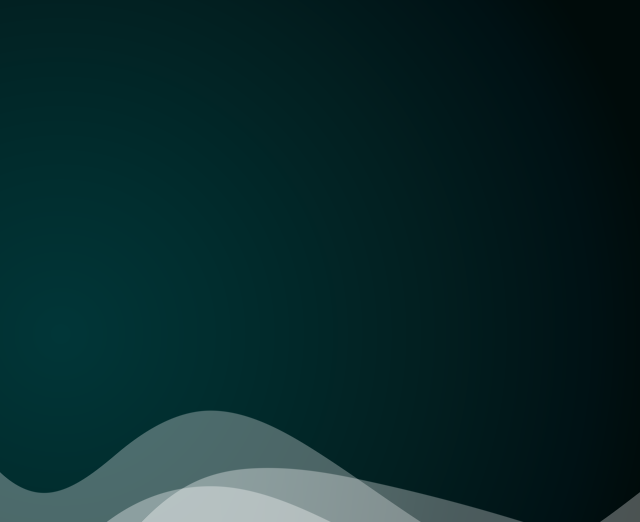
This background is drawn by a Shadertoy shader. Its source:

```glsl
const float ASPECT = 1.2249;
const vec2 GLOW_CENTER = vec2(0.095, 0.36);
const vec3 MIST = vec3(1.0);

// Radial gradient: teal core falling to near black
vec3 glowColor(float radius) {
    const vec3 GLOW_CORE = vec3(0.002, 0.212, 0.220);
    const vec3 TEAL      = vec3(0.003, 0.178, 0.182);
    const vec3 DEEP_TEAL = vec3(0.008, 0.122, 0.126);
    const vec3 NIGHT     = vec3(0.000, 0.068, 0.080);
    const vec3 EDGE      = vec3(0.000, 0.042, 0.038);
    vec3 color = mix(GLOW_CORE, TEAL, clamp(radius / 0.3, 0.0, 1.0));
    color = mix(color, DEEP_TEAL, clamp((radius - 0.3) / 0.4, 0.0, 1.0));
    color = mix(color, NIGHT, clamp((radius - 0.7) / 0.32, 0.0, 1.0));
    return mix(color, EDGE, clamp((radius - 1.02) / 0.14, 0.0, 1.0));
}

// Cubic span between knots (x, height, slope); keeps "other" outside it
float span(float x, vec3 a, vec3 b, float other) {
    if (x < a.x || x > b.x) return other;
    float width = b.x - a.x;
    float t = (x - a.x) / width;
    float s = 1.0 - t;
    float ease = t * t * (3.0 - 2.0 * t);
    return mix(a.y, b.y, ease) + width * t * s * (a.z * s - b.z * t);
}

// Straight continuation of a crest beyond its end knots
float tails(float x, vec3 first, vec3 last) {
    return min(first.y + first.z * (x - first.x), last.y + last.z * (x - last.x));
}

float tallWave(float x) {
    vec3 start  = vec3(0.0, 0.0955, -1.16);
    vec3 trough = vec3(0.069, 0.0557, 0.0);
    vec3 climb  = vec3(0.1823, 0.1306, 1.04);
    vec3 crest  = vec3(0.329, 0.2134, 0.0);
    vec3 fall   = vec3(0.4818, 0.1449, -0.76);
    vec3 sink   = vec3(0.6576, 0.0, -0.80);
    vec3 rise   = vec3(0.9375, 0.0, 0.86);
    vec3 finish = vec3(1.0, 0.0573, 0.95);
    float y = span(x, start, trough, 0.0);
    y = span(x, trough, climb, y);
    y = span(x, climb, crest, y);
    y = span(x, crest, fall, y);
    y = span(x, fall, sink, y);
    y = span(x, sink, rise, y);
    return span(x, rise, finish, y);
}

float longWave(float x) {
    vec3 start    = vec3(0.2214, 0.0, 1.28);
    vec3 shoulder = vec3(0.319, 0.0844, 0.46);
    vec3 crest    = vec3(0.4193, 0.1035, 0.0);
    vec3 slope    = vec3(0.5573, 0.0828, -0.26);
    vec3 finish   = vec3(0.8177, 0.0, -0.38);
    float y = span(x, start, shoulder, tails(x, start, finish));
    y = span(x, shoulder, crest, y);
    y = span(x, crest, slope, y);
    return span(x, slope, finish, y);
}

float lowWave(float x) {
    vec3 start  = vec3(0.1667, 0.0, 0.92);
    vec3 crest  = vec3(0.3294, 0.0685, 0.0);
    vec3 finish = vec3(0.5169, 0.0, -0.60);
    float y = span(x, start, crest, tails(x, start, finish));
    return span(x, crest, finish, y);
}

// Translucent layer below a crest, with a soft one-pixel edge
vec3 layer(vec3 color, float y, float crest, float opacity, float edge) {
    float cover = smoothstep(-edge, edge, crest - y);
    return mix(color, MIST, cover * opacity);
}

void mainImage(out vec4 fragColor, in vec2 fragCoord) {
    vec2 uv = fragCoord / iResolution.xy;
    float edge = 0.8 / iResolution.y;

    // Background glow
    float radius = length((uv - GLOW_CENTER) * vec2(ASPECT, 1.0));
    vec3 color = glowColor(radius);

    // Overlapping waves
    float fade = smoothstep(0.3, 0.75, uv.x);
    color = layer(color, uv.y, tallWave(uv.x), 0.295, edge);
    color = layer(color, uv.y, longWave(uv.x), mix(0.36, 0.29, fade), edge);
    color = layer(color, uv.y, lowWave(uv.x), 0.36, edge);

    fragColor = vec4(color, 1.0);
}
```
